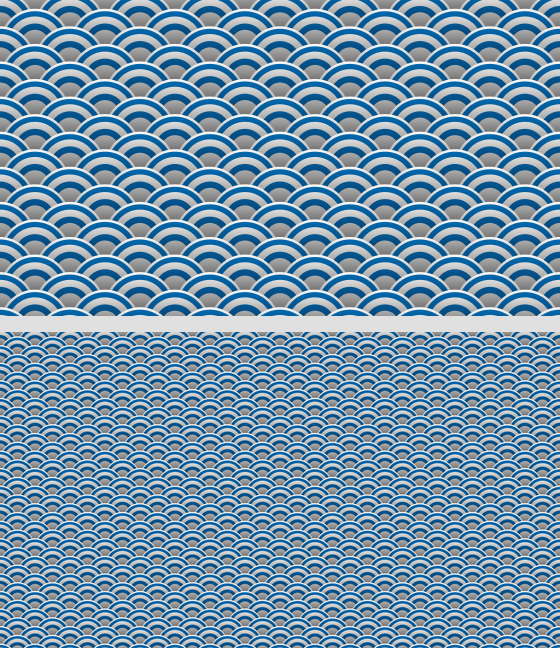
Top, the tile; bottom, the same tile 2 across and 2 down.
Write a Shadertoy shader that draws this pattern.

```glsl
// Overlapping wave scales: banded blue and silver discs in staggered rows.

// Canvas size in disc radii: 8 discs across, 18 half-radius rows down
const vec2 CANVAS_RADII = vec2(16.0, 9.0);
const float ROW_STEP = 0.5;
const float ROW_OFFSET = 0.25;

// Outer radius of each band, in disc radii
const float RIM_RADIUS = 1.0;
const float OUTER_BLUE_RADIUS = 0.93;
const float SILVER_RADIUS = 0.78;
const float INNER_BLUE_RADIUS = 0.58;
const float CORE_RADIUS = 0.40;

// Shading from the top of a disc down to its centre
const vec3 SILVER_TOP = vec3(0.99, 0.99, 0.985);
const vec3 SILVER_LOW = vec3(0.47, 0.465, 0.465);
const vec3 BLUE_TOP = vec3(0.01, 0.42, 0.70);
const vec3 BLUE_LOW = vec3(0.02, 0.23, 0.40);

// Smoothed coverage of a circle at distance dist from its centre
float coverage(float dist, float radius, float pixel) {
    return clamp(0.5 + (radius - dist) / pixel, 0.0, 1.0);
}

// Concentric bands sharing one vertical gradient per colour
vec3 discColor(vec2 local, float dist, float pixel) {
    float drop = clamp(1.0 - local.y, 0.0, 1.0);
    vec3 silver = mix(SILVER_TOP, SILVER_LOW, drop);
    vec3 blue = mix(BLUE_TOP, BLUE_LOW, drop);
    float blueMask = coverage(dist, OUTER_BLUE_RADIUS, pixel)
                   - coverage(dist, SILVER_RADIUS, pixel)
                   + coverage(dist, INNER_BLUE_RADIUS, pixel)
                   - coverage(dist, CORE_RADIUS, pixel);
    return mix(silver, blue, blueMask);
}

void mainImage(out vec4 fragColor, in vec2 fragCoord) {
    vec2 p = fragCoord / iResolution.xy * CANVAS_RADII;
    vec2 pixelSize = CANVAS_RADII / iResolution.xy;
    float pixel = max(pixelSize.x, pixelSize.y);
    float nearestRow = floor((p.y - ROW_OFFSET) / ROW_STEP);

    // Paint from the back row to the front; lower rows overlap higher ones
    vec3 color = SILVER_LOW;
    for (int i = 2; i >= -2; i--) {
        float row = nearestRow + float(i);
        float stagger = mod(row, 2.0);
        vec2 local = vec2(mod(p.x - stagger + 1.0, 2.0) - 1.0,
                          p.y - ROW_OFFSET - row * ROW_STEP);
        float dist = length(local);
        color = mix(color, discColor(local, dist, pixel),
                    coverage(dist, RIM_RADIUS, pixel));
    }
    fragColor = vec4(color, 1.0);
}
```
